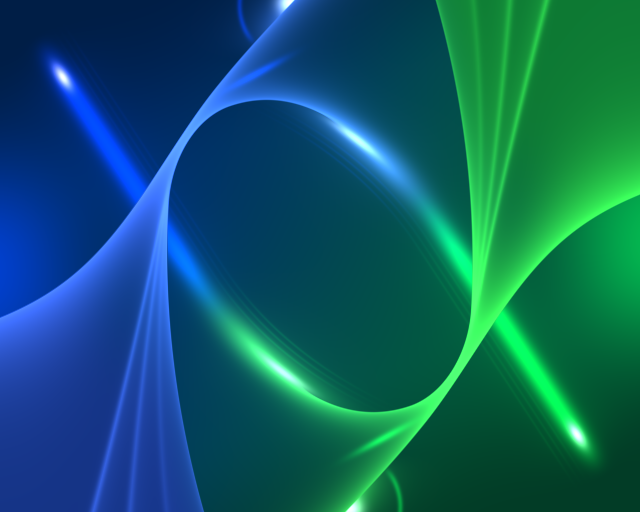
Give the GLSL for this background, as a Shadertoy shader.

```glsl
// Two silky wings, blue and green, wrap a dark oval with half-turn symmetry.
// Each wing is bounded by two analytic curves and shaded by distance to them;
// bent light streaks are added from the same formulas at p and at -p.

struct Theme { vec3 vivid; vec3 pale; vec3 deep; };
const Theme BLUE = Theme(vec3(0.01, 0.17, 0.95), vec3(0.33, 0.47, 0.95), vec3(0.08, 0.20, 0.52));
const Theme GREEN = Theme(vec3(0.01, 0.86, 0.20), vec3(0.30, 0.88, 0.26), vec3(0.05, 0.47, 0.20));
const vec3 FIELD_BLUE = vec3(0.00, 0.18, 0.42);
const vec3 FIELD_GREEN = vec3(0.01, 0.36, 0.23);
const vec2 CORE = vec2(-0.502, 0.349);   // hot point of the streak
const vec2 AXIS = vec2(0.55, -0.835);    // direction of the streak
const float BEND = 0.75;                 // curl of the streak's far end
const float CORNER = 0.10;               // rounding of the oval's shoulder

float sq(float x) { return x * x; }
float bump(float x, float width) { return exp(-sq(x / width)); }
float fall(float d, float width) { return exp(-max(d, 0.0) / width); }

float smoothMax(float a, float b, float k) {
    float h = max(k - abs(a - b), 0.0) / k;
    return max(a, b) + h * h * k * 0.25;
}

// Signed distance to the outer rim, positive on the wing side
float outerRim(vec2 q) {
    float t = q.x + 0.3;
    float s = tanh(5.22 * t);
    float bow = max(t - 0.1, 0.0);
    float y = 0.19 + 0.25 * t + 0.245 * s + 1.6 * bow * bow;
    float slope = 0.25 + 1.28 * (1.0 - s * s) + 3.2 * bow;
    return (y - q.y) / sqrt(1.0 + slope * slope);
}

// Distance left of the wing's inner side
float innerSide(vec2 q) { return -0.298 + 0.277 * sq(q.y - 0.01) - q.x; }

// Distance outside the oval: the inner side joined to a parabolic top
float ovalRim(vec2 q) {
    float x = q.x + 0.104;
    float top = (q.y - 0.305 + 2.35 * x * x) / sqrt(1.0 + 10.0 * x * x);
    return smoothMax(innerSide(q), top, CORNER);
}

float edge(float d) { return smoothstep(-1.0, 1.0, d * iResolution.y); }

// Coverage of the wing, dissolving along the far end of the oval's top
float wingMask(vec2 q) {
    float blur = 0.05 * smoothstep(0.0, 0.2, q.x) + 1.0 / iResolution.y;
    float oval = smoothstep(-blur, blur, ovalRim(q));
    return oval * edge(outerRim(q)) * edge(outerRim(-q));
}

vec3 wingColor(vec2 q, vec3 field, Theme c) {
    float o = outerRim(q), h = ovalRim(q), side = innerSide(q);
    float low = smoothstep(0.05, -0.4, q.y);
    float body = smoothstep(-0.12, 0.08, side);
    body *= 1.0 - 0.55 * bump(length((q - vec2(-0.37, -0.07)) * vec2(1.0, 0.7)), 0.10);
    vec3 col = mix(field, c.deep, body);

    // Broad sheen inside each rim, then a thin bright hem
    float rimWidth = mix(0.035, 0.085, smoothstep(-0.3, -0.6, q.x));
    float lobeFade = 1.0 - smoothstep(0.0, 0.2, q.x);
    col += c.pale * 0.62 * fall(o, rimWidth);
    col += c.pale * lobeFade * (0.48 * fall(h, 0.035) * (1.0 - 0.6 * low) + 0.22 * fall(h, 0.005));
    col += c.pale * 0.15 * fall(o, 0.005);

    // Folds fan out from the narrow neck
    float s = max(0.174 - q.y, 0.0);
    float spread = 0.1 * s + 0.33 * s * s;
    for (int i = 0; i < 3; i++) {
        float share = 1.0 - 0.33 * float(i);
        float d = side - share * spread;
        float sheen = d < 0.0 ? exp(d / 0.025) : exp(-d / 0.006);
        float line = bump(d, 0.003 + 0.006 * s);
        col += c.pale * share * (0.17 * sheen + 0.20 * line) * smoothstep(0.0, 0.12, s);
    }

    // Short glint in the upper lobe
    vec2 g = q - vec2(-0.12, 0.358);
    float along = dot(g, vec2(0.88, 0.475)), across = dot(g, vec2(-0.475, 0.88));
    col += c.vivid * 0.55 * bump(along, 0.055) * bump(across, 0.007);
    return col;
}

vec3 streak(vec2 q, Theme near, Theme far) {
    vec2 d = q - CORE;
    float a = dot(d, AXIS);
    float b = dot(d, vec2(-AXIS.y, AXIS.x)) - BEND * sq(max(a - 0.48, 0.0));
    float start = smoothstep(-0.10, 0.03, a);
    float beam = start * (1.0 - smoothstep(0.38, 0.60, a));
    float tail = bump(a - 0.67, 0.13);
    vec3 tint = near.vivid + 0.25 * far.vivid * smoothstep(0.3, 0.5, a);
    vec3 col = tint * beam * (0.72 * bump(b, 0.021) + 0.20 * exp(-abs(b) / 0.045));
    col += far.pale * tail * (0.55 * bump(b, 0.030) + 0.20 * exp(-abs(b) / 0.05));
    col += bump(a, 0.024) * bump(b, 0.010) * vec3(1.0, 0.8, 0.9);
    col += bump(a - 0.72, 0.05) * bump(b, 0.009) * 0.55;
    for (int i = 0; i < 3; i++) {
        float line = bump(b - 0.034 - 0.012 * float(i), 0.0025);
        col += line * (0.05 * near.vivid * beam + 0.10 * far.vivid * tail);
    }
    return col;
}

// Light spilling beyond the outer rim
vec3 outsideGlow(vec2 q, Theme c) {
    float o = outerRim(q);
    vec3 col = c.vivid * 0.42 * smoothstep(-0.40, -0.66, q.x) * bump(q.y + 0.03, 0.20);
    col += c.pale * 0.8 * exp(-abs(o) / 0.025) * smoothstep(0.38, 0.52, q.y);
    col += 0.8 * bump(length(q - vec2(-0.06, 0.495)), 0.022);
    float arc = length((q - vec2(-0.10, 0.49)) * vec2(1.0, 0.7)) - 0.057;
    col += c.vivid * 0.4 * bump(arc, 0.005) * smoothstep(-0.12, -0.15, q.x);
    return col * (1.0 - edge(o));
}

void mainImage(out vec4 fragColor, in vec2 fragCoord) {
    vec2 p = (fragCoord - 0.5 * iResolution.xy) / iResolution.y;
    vec3 field = mix(FIELD_BLUE, FIELD_GREEN, smoothstep(-0.45, 0.45, 0.85 * p.x - 0.4 * p.y));
    field *= 1.0 - 0.35 * smoothstep(0.25, 0.65, abs(p.y - 0.4 * p.x));

    // Each broad wing covers the other wing's thin lobe
    float blueMain = edge(innerSide(p)) * edge(outerRim(p));
    float greenMain = edge(innerSide(-p)) * edge(outerRim(-p));
    float blueWing = wingMask(p), greenWing = wingMask(-p);
    vec3 col = mix(field, wingColor(p, field, BLUE), blueWing * (1.0 - greenMain));
    col = mix(col, wingColor(-p, field, GREEN), greenWing * (1.0 - blueMain));

    col += outsideGlow(p, BLUE) + outsideGlow(-p, GREEN);
    col += streak(p, BLUE, GREEN) * (1.0 - blueWing) * (1.0 - blueMain);
    col += streak(-p, GREEN, BLUE) * (1.0 - greenWing) * (1.0 - greenMain);
    fragColor = vec4(clamp(col, 0.0, 1.0), 1.0);
}
```
